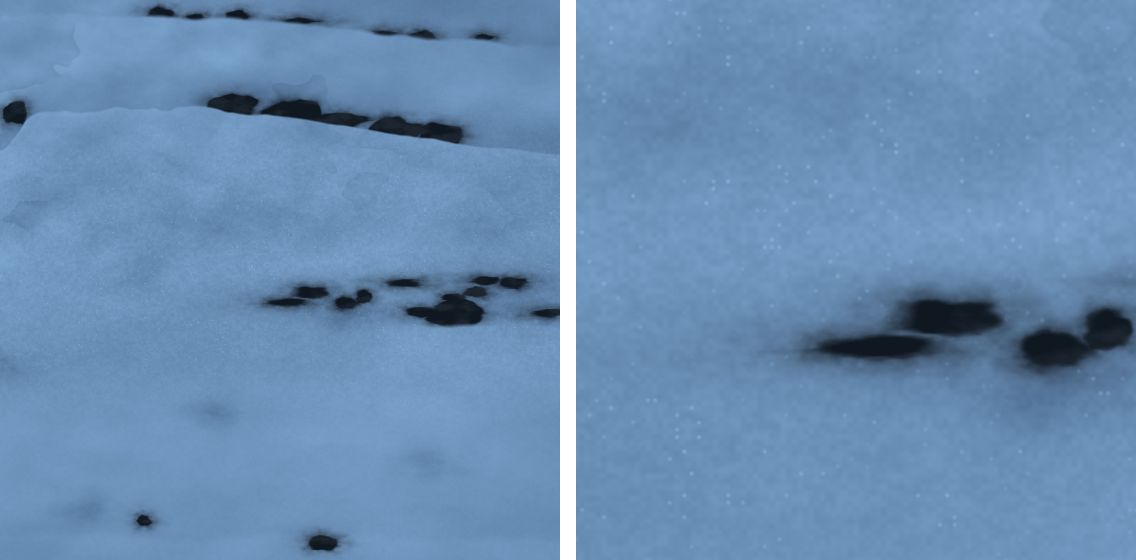
Left: the whole. Right: its middle third, enlarged.
A WebGL 1 fragment shader for this texture:

```glsl
precision highp float;
// Blue dusk snow lying in soft, near-horizontal banks with dark stones.
// Snow layers are stacked back to front, each burying the feet of a row of
// rounded polygon stones; noise adds relief, creases, stains, grain and glints.
uniform vec2 u_resolution;

const vec3 SNOW_DUSK = vec3(0.33, 0.46, 0.61);
const vec3 SNOW_LIGHT = vec3(0.455, 0.61, 0.77);
const vec3 STONE_DARK = vec3(0.06, 0.09, 0.125);
const vec3 STONE_TOP = vec3(0.115, 0.15, 0.19);
const float STONE_BLUR = 0.0018;
const float HALO_DEPTH = 0.48;
const float DRIFT = 0.75;
const float RELIEF = 1.25;
const float CREASE = 0.42;
const float GRAIN = 0.34;
const float SPARKLE = 0.42;
const int STAINS = 7;

float hash(vec2 p) {
  vec3 q = fract(vec3(p.xyx) * 0.1031);
  q += dot(q, q.yzx + 33.33);
  return fract((q.x + q.y) * q.z);
}

float noise(vec2 p) {
  vec2 i = floor(p), f = fract(p);
  f = f * f * (3.0 - 2.0 * f);
  return mix(mix(hash(i), hash(i + vec2(1, 0)), f.x),
             mix(hash(i + vec2(0, 1)), hash(i + vec2(1, 1)), f.x), f.y);
}

float fbm(vec2 p) {
  float sum = 0.0, amp = 0.53;
  for (int i = 0; i < 4; i++) {
    sum += amp * noise(p);
    p = mat2(0.8, -0.6, 0.6, 0.8) * p * 2.03 + 7.1;
    amp *= 0.5;
  }
  return sum;
}

// Upper outline of each bank: 1 far, 2 middle, 3 hollow, 4 front
float crest(float x, float row) {
  float wobble = fbm(vec2(x * 9.0, row * 13.7)) - 0.5;
  if (row < 1.5) return 0.972 - 0.06 * x * x + 0.03 * wobble;
  if (row < 2.5) return 0.803 - 0.075 * smoothstep(0.35, 1.0, x)
                      - 0.06 * (1.0 - smoothstep(0.0, 0.07, x)) + mix(0.06, 0.02, smoothstep(0.2, 0.6, x)) * wobble;
  if (row < 3.5) return 0.417 + 0.08 * (1.0 - smoothstep(0.0, 0.5, x)) + 0.02 * wobble;
  return 0.04 + 0.04 * wobble;
}

// Approximate distance to an angular stone
float stone(vec2 p, vec2 center, vec2 size, float seed) {
  vec2 q = (p - center) / size;
  float facets = -1.0;
  for (int k = 0; k < 7; k++) {
    float id = float(k);
    float a = (id + 0.7 * hash(vec2(seed, id))) * 0.8976;
    facets = max(facets, dot(q, vec2(cos(a), sin(a))) - mix(0.6, 1.0, hash(vec2(id, seed + 5.0))));
  }
  float d = mix(facets, length(q) - 0.92, 0.25);
  return (d + 0.22 * (noise(q * 3.0 + seed) - 0.5)) * size.y;
}

float stoneRow(vec2 p, float row, vec2 span, float count, vec2 size, float scatter) {
  float d = 1.0, gaps = row < 1.5 ? 0.3 : 0.0;
  for (int i = 0; i < 11; i++) {
    float id = float(i), seed = id + row * 17.0;
    if (id >= count) break;
    float x = span.x + span.y * (id + 0.9 * hash(vec2(seed, 2.0)) - 0.45);
    float y = crest(x, row) + size.y * 0.35 + scatter * hash(vec2(seed, 8.0));
    vec2 grow = vec2(mix(0.55, 1.25, hash(vec2(seed, 4.0))), mix(0.5, 1.25, hash(vec2(seed, 6.0))));
    if (hash(vec2(seed, 11.0)) >= gaps) d = min(d, stone(p, vec2(x, y), size * grow, seed));
  }
  return d;
}

vec3 layStones(vec3 ground, vec2 p, float d) {
  float ragged = 0.3 + 1.4 * fbm(p * vec2(70.0, 110.0));
  ground *= 1.0 - HALO_DEPTH * ragged * exp(-max(d, 0.0) * 130.0);
  vec3 face = mix(STONE_DARK, STONE_TOP, smoothstep(0.4, 0.7, fbm(p * vec2(28.0, 60.0))));
  return mix(face, ground, smoothstep(-STONE_BLUR, STONE_BLUR, d));
}

vec3 snow(float tone) {
  return mix(SNOW_DUSK, SNOW_LIGHT, clamp(tone, -1.5, 1.35));
}

float under(vec2 p, float row, float blur) {
  return smoothstep(-blur, blur, crest(p.x, row) - p.y);
}

void main() {
  vec2 p = gl_FragCoord.xy / u_resolution;
  float focus = smoothstep(0.2, 0.42, p.y) * (1.0 - smoothstep(0.68, 0.85, p.y));

  // Broad drifts and lumps lit from above
  float detail = DRIFT * (fbm(p * vec2(2.8, 5.5) + 3.0) - 0.5);
  vec2 s = p * vec2(6.0, 9.0);
  float lumps = smoothstep(0.45, 0.6, p.y) * (1.0 - 0.6 * smoothstep(0.4, 0.8, p.x));
  detail += RELIEF * (0.25 + 0.75 * lumps) * (fbm(s) - fbm(s + vec2(-0.15, 0.35)));

  // Broken creases: a crisp lip with shade fading away on one side
  float fold = fbm(p * vec2(5.0, 8.0) + 11.0) - 0.5;
  float broken = smoothstep(0.4, 0.65, noise(p * vec2(8.0, 11.0) + 5.0));
  detail -= CREASE * (0.12 + 0.88 * lumps) * broken * smoothstep(0.0, 0.015, fold) * exp(-max(fold, 0.0) * 18.0);

  // Faint dirty dips, and the shaded floor of the hollow
  for (int i = 0; i < STAINS; i++) {
    float id = float(i);
    vec2 c = vec2(fract(0.15 + id * 0.618), 0.09 + 0.085 * id);
    vec2 q = (p - c) / vec2(0.055, 0.03);
    detail -= 0.9 * exp(-dot(q, q)) * fbm(p * vec2(30.0, 45.0));
  }
  vec2 bowl = (p - vec2(0.76, 0.47)) / vec2(0.28, 0.05);
  detail -= 0.4 * exp(-dot(bowl, bowl)) * (0.4 + 1.2 * fbm(p * vec2(22.0, 50.0)));

  // Crystal grain and glints, strongest in the sharp middle zone
  float grain = 0.65 * noise(p * 300.0) + 0.5 * noise(p * vec2(120.0, 160.0)) - 0.575;
  detail += GRAIN * (0.35 + 0.65 * focus) * grain;
  vec2 cell = floor(p * 230.0);
  float glint = step(0.955, hash(cell + 40.0)) * (1.0 - smoothstep(0.1, 0.45, length(fract(p * 230.0) - 0.5)));
  detail += SPARKLE * focus * glint * noise(p * 40.0) * 1.6;

  // Far slope, middle bank, then the open field
  vec3 color = snow(0.52 + detail);
  color = layStones(color, p, stoneRow(p, 1.0, vec2(0.25, 0.085), 9.0, vec2(0.028, 0.011), 0.0));
  float rise = p.y - crest(p.x, 2.0);
  color = mix(color, snow(mix(0.3, 0.74, smoothstep(0.0, 0.11, rise)) + detail), under(p, 1.0, 0.005));
  float row = stoneRow(p, 2.0, vec2(0.42, 0.064), 7.0, vec2(0.044, 0.025), 0.0);
  color = layStones(color, p, min(row, stone(p, vec2(0.03, 0.798), vec2(0.026, 0.023), 3.0)));
  float field = 0.84 - 0.34 * exp(-p.y * 7.0) - 0.14 * smoothstep(0.5, 0.8, p.y) + detail;
  color = mix(color, snow(field + 0.14 * exp(min(rise, 0.0) * 45.0)), under(p, 2.0, 0.0025));

  // Stony hollow and the softer ridges in front of it
  float hollow = stoneRow(p, 3.0, vec2(0.53, 0.044), 11.0, vec2(0.032, 0.0115), 0.085);
  hollow = min(hollow, stone(p, vec2(0.82, 0.438), vec2(0.056, 0.029), 9.0));
  color = layStones(color, p, hollow);
  color = mix(color, snow(field + 0.04), under(p, 3.0, 0.005));
  float pebbles = min(stone(p, vec2(0.255, 0.07), vec2(0.015, 0.011), 21.0),
                      stone(p, vec2(0.575, 0.029), vec2(0.031, 0.015), 27.0));
  color = mix(color, snow(field + 0.2), under(p, 4.0, 0.01));
  color = layStones(color, p, pebbles);

  gl_FragColor = vec4(color, 1.0);
}
```
